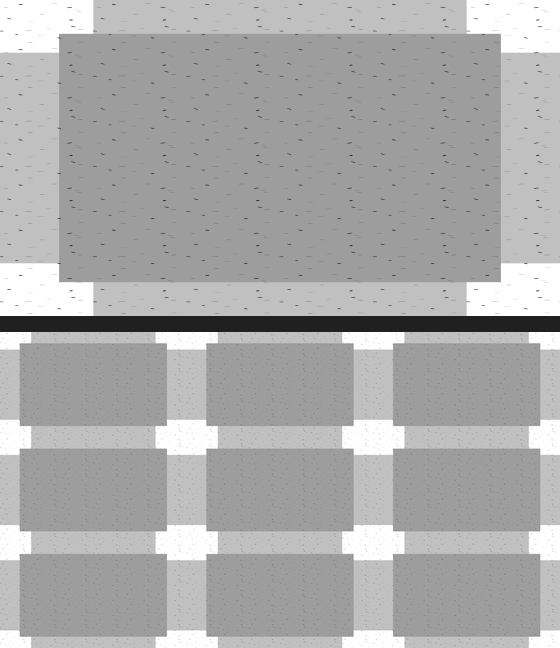
Top, the tile; bottom, the same tile 3 across and 3 down.
A Shadertoy shader for this texture:

```glsl
// Nested grey panels on white, overlaid with a repeating scatter of short strokes.
// A jittered grid that wraps inside each tile places the strokes; whole numbers of
// tiles and a symmetric frame make every canvas edge continue the opposite one.

#define TILES vec2(6.0, 7.0)          // pattern repeats across the canvas
#define CELLS vec2(5.0, 4.0)          // strokes per tile
#define BAND_INSET vec2(0.1667)       // white corner size, share of canvas
#define PANEL_INSET vec2(0.1055, 0.107)
#define WHITE vec3(1.0)
#define BAND_GREY vec3(0.753)
#define PANEL_GREY vec3(0.616)
#define INK vec3(0.08)
#define DARK_SHARE 0.43               // share of bold strokes
#define BOLD_WIDTH 0.0012             // half widths, in canvas heights
#define FAINT_WIDTH 0.0008

vec4 hash4(vec2 p) {
    vec4 q = fract(p.xyxy * vec4(0.1031, 0.1030, 0.0973, 0.1099) + 0.137);
    q += dot(q, q.wzxy + 33.33);
    return fract((q.xxyz + q.yzzw) * q.zywx);
}

// Pixel coverage of the region where the signed distance is positive.
float coverage(float inside, float pixel) {
    return clamp(0.5 + inside / pixel, 0.0, 1.0);
}

// Ink amount of a thin, slightly bent stroke centred on the origin.
float stroke(vec2 p, float halfLength, float halfWidth, float slope, float bend, float pixel) {
    float t = clamp(p.x / halfLength, -1.0, 1.0);
    float y = p.y - slope * p.x - bend * sin(3.5 * t);
    float w = halfWidth * (1.0 - 0.4 * t * t);
    float across = coverage(w - y, pixel) - coverage(-w - y, pixel);
    return across * coverage(halfLength - abs(p.x), pixel);
}

// Strokes in the surrounding cells, with cell numbers wrapped per tile.
float scatter(vec2 uv, vec2 canvas, float pixel) {
    vec2 grid = uv * TILES * CELLS;
    vec2 cellSize = canvas / (TILES * CELLS);
    float ink = 0.0;
    for (int j = -1; j <= 1; j++) {
        for (int i = -1; i <= 1; i++) {
            vec2 cell = floor(grid) + vec2(i, j);
            vec2 id = mod(cell, CELLS);
            vec4 place = hash4(id + 3.0);
            vec4 shape = hash4(id + 41.0);
            vec2 p = (grid - cell - 0.05 - 0.9 * place.xy) * cellSize;

            // Bold strokes are short and bent, faint ones long and nearly level.
            float order = fract(0.618 * (id.x + CELLS.x * id.y) + 0.2);
            bool bold = order < DARK_SHARE;
            float halfLength = bold ? mix(0.0045, 0.0080, shape.x)
                                    : mix(0.0060, 0.0110, shape.x);
            float halfWidth = bold ? BOLD_WIDTH * mix(0.75, 1.2, shape.y) : FAINT_WIDTH;
            float slope = bold ? mix(-0.25, 0.12, shape.z) : mix(-0.03, 0.05, shape.z);
            float bend = bold ? 0.0007 * (place.z - 0.3) : 0.0;
            float alpha = bold ? mix(0.75, 1.0, shape.w) : mix(0.12, 0.50, shape.w);
            ink = max(ink, alpha * stroke(p, halfLength, halfWidth, slope, bend, pixel));
        }
    }
    return ink;
}

void mainImage(out vec4 fragColor, in vec2 fragCoord) {
    vec2 uv = fragCoord / iResolution.xy;
    vec2 canvas = vec2(iResolution.x / iResolution.y, 1.0);
    float pixel = 1.0 / iResolution.y;
    vec2 edge = min(uv, 1.0 - uv);

    // Crossed bands leave white corners; the panel lies on top.
    vec2 toBand = (edge - BAND_INSET) * canvas;
    vec2 toPanel = (edge - PANEL_INSET) * canvas;
    vec3 color = mix(WHITE, BAND_GREY, coverage(max(toBand.x, toBand.y), pixel));
    color = mix(color, PANEL_GREY, coverage(min(toPanel.x, toPanel.y), pixel));

    color = mix(color, INK, scatter(uv, canvas, pixel));
    fragColor = vec4(color, 1.0);
}
```
